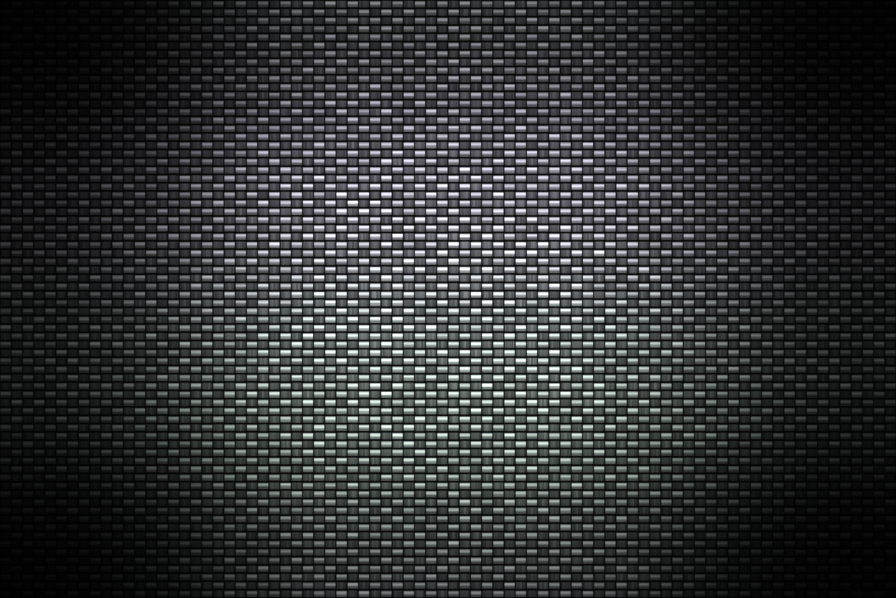
A WebGL 2 fragment shader for this texture:

```glsl
#version 300 es
precision highp float;
// Dark plain-weave carbon cloth: glossy weft over shaded warp, lit softly from the centre.

#define REPEATS vec2(40.0, 36.0) // weave repeats across and down, two cells each way
#define SAMPLES 4                // subsamples per axis for smooth edges
#define GAP 0.11                 // half width of the dark groove, in cells
#define SHINE_HEIGHT 0.64        // place of the highlight on a weft strand
#define SHINE_WIDTH 0.22
#define FALLOFF vec2(1.55, 0.70) // light lost at the side and top edges
#define CORNER_FALLOFF 1.3
#define WEAR 0.22                // brightness variation between strands
#define TINT 0.035               // violet above the centre, green below
#define EXPOSURE 1.13

uniform vec2 u_resolution;
out vec4 fragColor;

const float PI = 3.14159265;
const vec3 STEEL = vec3(0.955, 0.985, 1.0);

float hash(vec2 p) {
    vec3 q = fract(vec3(p.xyx) * 0.1031);
    q += dot(q, q.yzx + 33.33);
    return fract((q.x + q.y) * q.z);
}

// Fades from 0 at both ends of a unit cell to 1 inside.
float inset(float t, float width) {
    return smoothstep(0.0, width, min(t, 1.0 - t));
}

// Horizontal strand: rounded, with a glossy band and fine lengthwise fibres.
float weft(vec2 c, vec2 id) {
    float offset = (c.y - SHINE_HEIGHT) / SHINE_WIDTH;
    float shine = exp(-offset * offset);
    float fibre = hash(id * 3.0 + vec2(floor(c.y * 5.0), 17.0)) - 0.5;
    float body = 0.42 + 0.50 * shine + 0.14 * fibre;
    float groove = inset(c.y, GAP * 2.0) * mix(0.4, 1.0, inset(c.x, GAP));
    return body * groove;
}

// Vertical strand passing beneath: dim, rounded across its width.
float warp(vec2 c, vec2 id) {
    float bulge = sin(PI * c.x);
    float fibre = hash(id * 3.0 + vec2(floor(c.x * 5.0), 71.0)) - 0.5;
    float body = 0.20 + 0.14 * bulge + 0.08 * c.y + 0.12 * fibre;
    return body * mix(0.2, 1.0, inset(c.y, GAP * 1.8)) * mix(0.3, 1.0, inset(c.x, GAP));
}

// Checkered over-under weave; cell indices wrap at the canvas edges.
float weave(vec2 uv) {
    vec2 cells = REPEATS * 2.0;
    vec2 p = uv * cells;
    vec2 id = mod(floor(p), cells);
    vec2 c = fract(p);
    float over = mod(id.x + id.y, 2.0);
    float strand = over < 0.5 ? weft(c, id) : warp(c, id);
    return strand * (1.0 + WEAR * (hash(id) - 0.5));
}

// Periodic pool of light, broad in the middle and darkest in the corners.
float pool(vec2 uv) {
    vec2 s = sin(PI * (uv - 0.5));
    vec2 d = s * s * s * s;
    return exp(-dot(d, FALLOFF) - CORNER_FALLOFF * d.x * d.y);
}

void main() {
    vec2 uv = gl_FragCoord.xy / u_resolution;

    // Average the weave over the area of this fragment.
    float cloth = 0.0;
    for (int j = 0; j < SAMPLES; j++) {
        for (int i = 0; i < SAMPLES; i++) {
            vec2 shift = (vec2(i, j) + 0.5) / float(SAMPLES) - 0.5;
            cloth += weave((gl_FragCoord.xy + shift) / u_resolution);
        }
    }
    cloth /= float(SAMPLES * SAMPLES);

    // Light and tint both wrap around the canvas.
    float above = -sin(2.0 * PI * uv.y);
    vec3 tint = STEEL + TINT * above * vec3(0.6, -0.8, 1.0);
    vec3 color = cloth * pool(uv) * tint * EXPOSURE;
    fragColor = vec4(clamp(color, 0.0, 1.0), 1.0);
}
```
